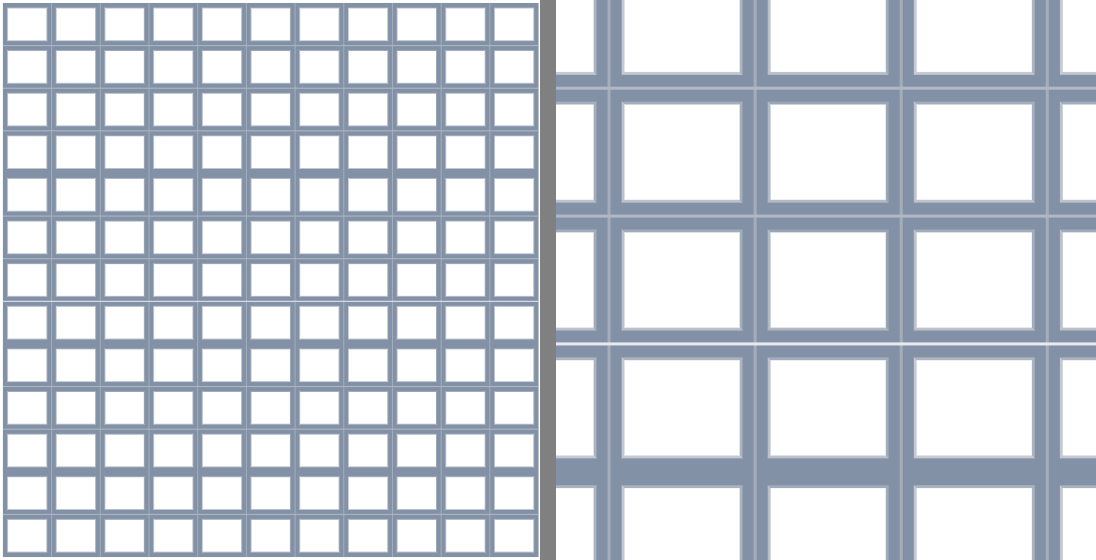
Left: the whole. Right: its middle third, enlarged.
This pattern is drawn by a Shadertoy shader. Its source:

```glsl
// Slate lattice of 11 by 13 framed white panes on a white ground.
// Each cell is a box distance field with a pale bevel; thin seams part the
// frames, and the row seams fade or brighten in a slow beat down the grid.

const vec2 CELLS = vec2(11.0, 13.0);
const vec2 MARGIN_TOP_LEFT = vec2(0.0052, 0.0053);
const vec2 MARGIN_BOTTOM_RIGHT = vec2(0.0026, 0.0053);
const vec2 FRAME = vec2(0.0075, 0.0080);   // frame thickness in each cell
const float BEVEL = 0.0017;
const float SEAM = 0.0018;

const vec3 WHITE = vec3(1.0);
const vec3 SLATE = vec3(0.51, 0.57, 0.65);
const vec3 SLATE_LIGHT = vec3(0.59, 0.64, 0.70);
const vec3 MIST = vec3(0.69, 0.72, 0.77);
const vec3 PALE = vec3(0.85, 0.86, 0.89);

float boxDistance(vec2 p, vec2 halfSize) {
    vec2 d = abs(p) - halfSize;
    return length(max(d, 0.0)) + min(max(d.x, d.y), 0.0);
}

float coverage(float dist, float pixel) {
    return clamp(0.5 - dist / pixel, 0.0, 1.0);
}

// Coverage of the inner line nearest to a grid coordinate
float seamMask(float coord, float count, float pitch, float pixel) {
    float index = round(coord);
    float inside = step(0.5, index) * step(index, count - 0.5);
    return inside * coverage(abs(coord - index) * pitch - 0.5 * SEAM, pixel);
}

// Strength of a row seam: x is visibility, y is extra brightness
vec2 rowSeamBeat(float index) {
    float phase = fract(index / 3.6);
    float gap = abs(fract(phase + 0.36) - 0.5);
    return vec2(step(0.11, gap), step(0.9, phase));
}

// Small tonal drift from cell to cell
float cellDrift(vec2 id) {
    return 0.5 + 0.25 * sin(id.x * 2.1 + 0.6) + 0.25 * sin(id.y * 1.75 + 1.2);
}

// Bevel tone: bright on the left and bottom, dim on the right and top
vec3 bevelColor(vec2 local, vec2 halfSize, float drift) {
    vec2 edge = abs(local) - halfSize;
    bool onSide = edge.x > edge.y;
    bool lit = onSide ? local.x < 0.0 : local.y > 0.0;
    vec3 bright = mix(MIST, PALE, 0.6 * drift);
    vec3 dim = mix(SLATE_LIGHT, MIST, drift);
    return lit ? bright : dim;
}

void mainImage(out vec4 fragColor, in vec2 fragCoord) {
    // Canvas heights, measured from the top left
    float pixel = 1.0 / iResolution.y;
    vec2 canvas = vec2(iResolution.x * pixel, 1.0);
    vec2 p = vec2(fragCoord.x * pixel, 1.0 - fragCoord.y * pixel);

    vec2 gridSize = canvas - MARGIN_TOP_LEFT - MARGIN_BOTTOM_RIGHT;
    vec2 pitch = gridSize / CELLS;
    vec2 fromCorner = p - MARGIN_TOP_LEFT;
    vec2 coord = fromCorner / pitch;
    vec2 id = clamp(floor(coord), vec2(0.0), CELLS - 1.0);
    vec2 local = (coord - id - 0.5) * pitch;

    // Lattice body
    float body = boxDistance(fromCorner - 0.5 * gridSize, 0.5 * gridSize);
    vec3 color = mix(WHITE, SLATE, coverage(body, pixel));

    // Seams between frames
    float columnSeam = seamMask(coord.x, CELLS.x, pitch.x, pixel);
    columnSeam *= coverage(body, pixel);
    color = mix(color, mix(SLATE_LIGHT, MIST, 0.5), columnSeam);

    vec2 beat = rowSeamBeat(round(coord.y));
    float rowSeam = seamMask(coord.y, CELLS.y, pitch.y, pixel);
    rowSeam *= beat.x * coverage(body, pixel);
    color = mix(color, mix(MIST, mix(PALE, WHITE, 0.4), beat.y), rowSeam);

    // Beveled opening and white pane
    vec2 opening = 0.5 * pitch - FRAME;
    float pane = boxDistance(local, opening);
    vec3 bevel = bevelColor(local, opening, cellDrift(id));
    color = mix(color, bevel, coverage(pane, pixel));
    color = mix(color, WHITE, coverage(pane + BEVEL, pixel));

    fragColor = vec4(color, 1.0);
}
```
